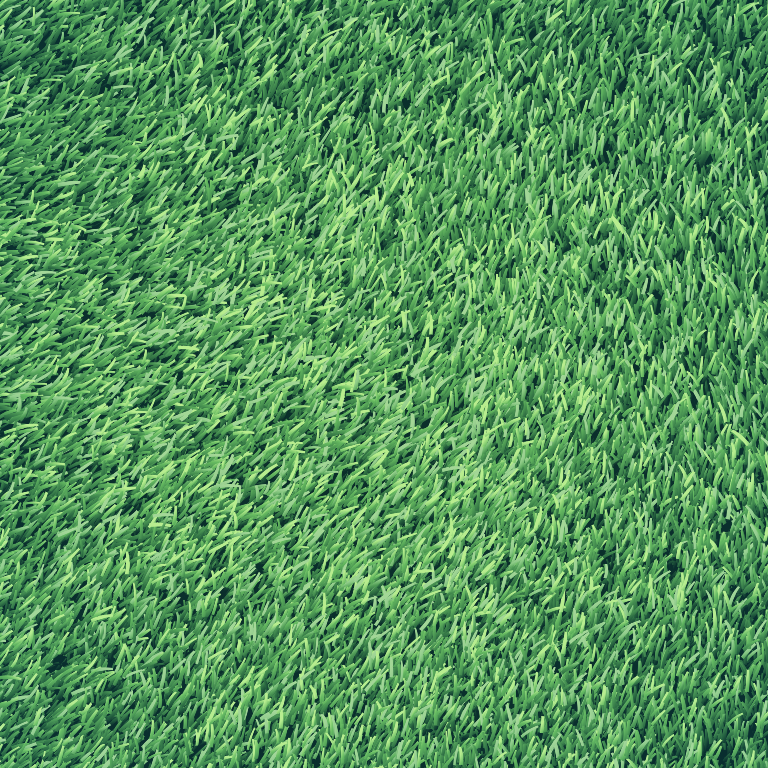
Reproduce this texture procedurally as a Shadertoy shader.

```glsl
// Dense turf seen from above: short, slightly bent blades scattered on
// jittered grids, stacked from shaded roots up to sunlit tips.
// Layered sines thin the upper blades to open small dark hollows.

const int LAYERS = 10;
const float CELLS = 60.0;           // blade cells across the canvas

const vec3 SOIL   = vec3(0.04, 0.18, 0.17);
const vec3 SHADE  = vec3(0.16, 0.40, 0.25);
const vec3 GREEN  = vec3(0.28, 0.57, 0.32);
const vec3 FRESH  = vec3(0.40, 0.73, 0.38);
const vec3 SUNLIT = vec3(0.72, 0.93, 0.56);
const vec3 PALE   = vec3(0.62, 0.82, 0.60);

// Four random values for one blade
vec4 hash4(vec3 seed) {
    vec4 q = fract(seed.xyzx * vec4(0.1031, 0.1030, 0.0973, 0.1099));
    q += dot(q, q.wzxy + 33.33);
    return fract((q.xxyz + q.yzzw) * q.zywx);
}

// Warped sines from -1 to 1: tufts and hollows
float tufts(vec2 p) {
    p += 0.02 * sin(p.yx * 31.0 + vec2(0.0, 2.0));
    p += 0.008 * sin(p.yx * 77.0 + vec2(1.0, 4.0));
    return (sin(dot(p, vec2(83.0, 47.0))) + sin(dot(p, vec2(-59.0, 107.0)) + 1.3)
          + sin(dot(p, vec2(139.0, -71.0)) + 4.1)) / 3.0;
}

// Main lean of the turf in radians, turning from left to right
float leanAngle(vec2 p) {
    return mix(0.72, 1.6, p.x) + 0.2 * sin(p.y * 7.0 + p.x * 4.0) - 0.15 * p.y;
}

// Soft bright centre and darker corners
float sunlight(vec2 p) {
    vec2 d = p - vec2(0.5, 0.47);
    return 0.09 - 0.54 * dot(d, d) + 0.025 * sin(p.x * 17.0 + 3.0 * sin(p.y * 13.0));
}

// Colour ramp from root shadow to lit tip
vec3 grassColor(float tone, float paleness) {
    float t = clamp(tone, 0.0, 1.0) * 4.0;
    vec3 c = mix(SOIL, SHADE, clamp(t, 0.0, 1.0));
    c = mix(c, GREEN, clamp(t - 1.0, 0.0, 1.0));
    c = mix(c, FRESH, clamp(t - 2.0, 0.0, 1.0));
    c = mix(c, SUNLIT, clamp(t - 3.0, 0.0, 1.0));
    return mix(c, PALE, paleness * smoothstep(0.5, 0.85, tone));
}

// Blade coordinates: x across (-1 to 1 inside), y along (-1 root, 1 tip),
// z the signed distance to the outline
vec3 bladeShape(vec2 p, float angle, vec2 halfSize, float bend) {
    vec2 axis = vec2(cos(angle), sin(angle));
    float along = dot(p, axis) / halfSize.y;
    float across = dot(p, vec2(axis.y, -axis.x)) + bend * (along * along - 0.4);
    float halfWidth = halfSize.x * (1.0 - 0.3 * smoothstep(-0.2, 1.0, along));
    float edge = max(abs(across) - halfWidth, (abs(along) - 1.0) * halfSize.y);
    return vec3(across / halfWidth, along, edge);
}

// Paint one layer of blades over the colour beneath it
vec3 paintLayer(vec3 below, vec2 uv, float layer, float light, float pixel) {
    float height = layer / float(LAYERS - 1);
    vec2 shift = layer * vec2(0.377, 0.619);
    vec2 cell = floor(uv * CELLS + shift);
    vec3 color = below;
    for (int j = -1; j <= 1; j++)
    for (int i = -1; i <= 1; i++) {
        vec2 id = cell + vec2(i, j);
        vec4 place = hash4(vec3(id, layer * 7.3 + 1.0));
        vec4 look = hash4(vec3(id + 19.0, layer * 5.9 + 3.0));
        vec2 root = (id + place.xy - shift) / CELLS;

        // Upper blades are sparse over hollows
        float tuft = tufts(root);
        if (look.w > mix(1.0, 0.82 + 0.6 * tuft, height)) continue;

        float angle = leanAngle(root) + 0.95 * (place.z + place.w - 1.0);
        vec2 halfSize = vec2(mix(0.0015, 0.0026, look.x), mix(0.009, 0.0152, look.y));
        float bend = 0.003 * (place.w - 0.5);
        vec3 blade = bladeShape(uv - root, angle, halfSize, bend);
        float cover = 1.0 - smoothstep(-0.5 * pixel, 0.5 * pixel, blade.z);

        float tone = 0.58 + 0.75 * (height - 0.73) + 0.6 * (look.z - 0.5)
                   + 0.18 * blade.y - 0.07 * blade.x + 0.1 * tuft + light;
        float paleness = 0.8 * step(0.66, fract(look.x * 7.0 + look.y * 5.0));
        color = mix(color, grassColor(tone, paleness), cover);
    }
    return color;
}

void mainImage(out vec4 fragColor, in vec2 fragCoord) {
    float pixel = 1.0 / iResolution.y;
    vec2 uv = fragCoord * pixel;
    float light = sunlight(uv);

    // Stack the blades from the ground up
    vec3 color = SOIL;
    for (int k = 0; k < LAYERS; k++) {
        color = paintLayer(color, uv, float(k), light, pixel);
    }

    // Cool haze towards the rim, slight warmth in the middle
    vec2 d = uv - 0.5;
    color += vec3(-0.02, 0.0, 0.05) * (dot(d, d) - 0.12);
    fragColor = vec4(clamp(color, 0.0, 1.0), 1.0);
}
```
